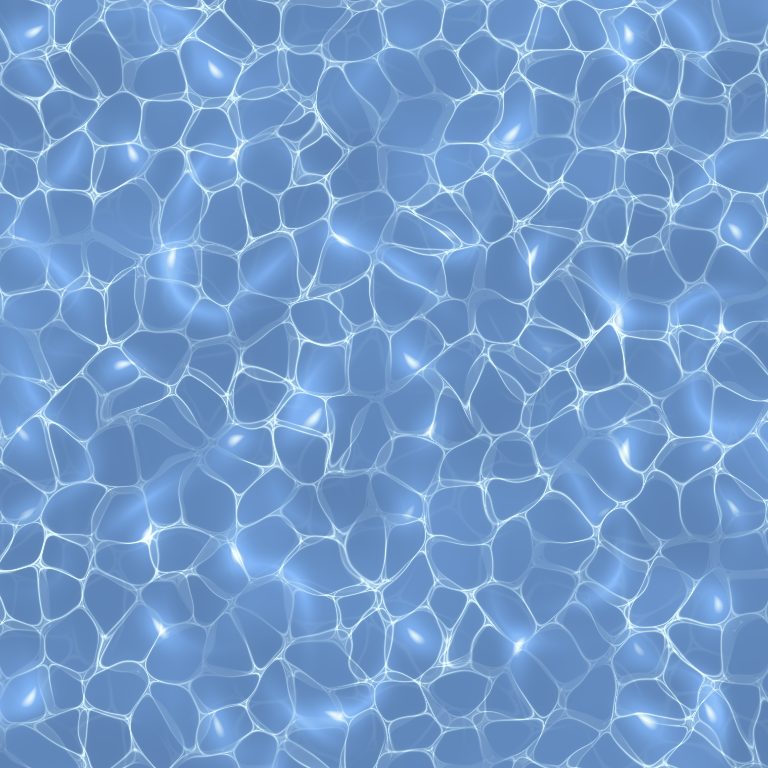
Write a WebGL 1 fragment shader that draws this texture.

```glsl
precision highp float;
uniform vec2 u_resolution;

#define CELLS 16.0        // net cells across the canvas
#define STREAKS 7.0       // soft streaks across the canvas
#define GLINTS 8.0        // glints across the canvas
#define LINE_WIDTH 0.018  // in net cells
#define KNOT_SIZE 0.18    // spread of the net at its junctions
#define BEND 0.20         // waviness of the net
#define SPLIT 0.13        // gap between the two strands
#define NET_LIGHT 0.88

const vec3 DEEP = vec3(0.362, 0.51, 0.705);
const vec3 BRIGHT = vec3(0.50, 0.70, 0.955);
const vec3 PALE = vec3(0.77, 0.91, 0.985);
const vec3 WHITE = vec3(0.95, 1.0, 0.985);

vec2 hash2(vec2 p) {
  vec3 q = fract(p.xyx * vec3(0.1031, 0.1030, 0.0973));
  q += dot(q, q.yzx + 33.33);
  return fract((q.xx + q.yz) * q.zy);
}

vec2 noise2(vec2 p) {
  vec2 i = floor(p), f = fract(p);
  f = f * f * f * (f * (f * 6.0 - 15.0) + 10.0);
  return mix(mix(hash2(i), hash2(i + vec2(1.0, 0.0)), f.x),
             mix(hash2(i + vec2(0.0, 1.0)), hash2(i + 1.0), f.x), f.y);
}

float smoothMin(float a, float b, float k) {
  float h = max(k - abs(a - b), 0.0) / k;
  return min(a, b) - h * h * k * 0.25;
}

vec2 cellPoint(vec2 id) { return 0.08 + 0.84 * hash2(id); }

// x: distance to the cell border, negative inside junctions; yz: cell id
vec3 cellNet(vec2 p) {
  vec2 base = floor(p), f = fract(p), nearId = vec2(0.0), nearest = vec2(0.0);
  float best = 9.0;
  for (int y = -1; y <= 1; y++)
    for (int x = -1; x <= 1; x++) {
      vec2 g = vec2(float(x), float(y));
      vec2 r = g + cellPoint(base + g) - f;
      float d = dot(r, r);
      if (d < best) { best = d; nearest = r; nearId = g; }
    }
  float border = 9.0;
  for (int y = -2; y <= 2; y++)
    for (int x = -2; x <= 2; x++) {
      vec2 g = nearId + vec2(float(x), float(y));
      vec2 r = g + cellPoint(base + g) - f;
      vec2 gap = r - nearest;
      if (dot(gap, gap) > 0.0001)
        border = smoothMin(border, dot(0.5 * (nearest + r), normalize(gap)), KNOT_SIZE);
    }
  return vec3(border, base + nearId);
}

float strand(float d, float width) {
  return exp(-d * d / (width * width)) + 0.05 * exp(-abs(d) / 0.06);
}

// Scattered, bent ellipses of light; x: soft glow, y: sharp core
vec2 scatterLight(vec2 p, float seed, vec2 glowSize, vec2 coreSize, float diagonal) {
  vec2 base = floor(p), light = vec2(0.0);
  for (int y = -1; y <= 1; y++)
    for (int x = -1; x <= 1; x++) {
      vec2 id = base + vec2(float(x), float(y));
      vec2 rnd = hash2(id + seed), pick = hash2(id + seed + 37.0);
      vec2 q = p - id - 0.2 - 0.6 * rnd;
      float slant = (pick.x < 0.5 ? -0.7 : 0.7) + 0.5 * (rnd.x - 0.5);
      float angle = mix(3.14159 * (pick.x - 0.5), slant, diagonal);
      float c = cos(angle), s = sin(angle);
      q = vec2(c * q.x + s * q.y, c * q.y - s * q.x);
      q.x += (rnd.y - 0.5) * 3.0 * q.y * q.y;
      vec2 glow = q / glowSize, core = q / coreSize;
      core.x /= clamp(1.0 - 0.55 * core.y, 0.35, 1.6);
      float power = smoothstep(0.15, 0.7, pick.y);
      light += power * vec2(exp(-dot(glow, glow)), exp(-dot(core, core)));
    }
  return light;
}

void main() {
  vec2 uv = gl_FragCoord.xy / u_resolution.y;
  vec2 p = uv * CELLS + 40.0;
  float width = max(LINE_WIDTH, 0.6 * CELLS / u_resolution.y);

  // Two strands of one net that part and meet, and a faint deeper net
  vec2 bent = p + BEND * (noise2(p) - 0.5) * 2.0;
  vec2 split = SPLIT * (noise2(p * 1.1 + 71.0) - 0.5) * 2.0;
  vec3 first = cellNet(bent + split);
  vec3 second = cellNet(bent - split);
  vec3 deeper = cellNet(bent * 0.8 + split + 19.0);

  // Thin film between the strands, bright sparks in the junctions
  float apart = step(0.5, length(first.yz - second.yz));
  float film = apart * smoothstep(0.0, 2.0 * width, min(abs(first.x), abs(second.x)));
  float knot = smoothstep(0.01, 0.055, -first.x) + smoothstep(0.01, 0.055, -second.x);
  vec2 vary = smoothstep(0.15, 0.85, noise2(p * 0.9 + 13.0));
  float net = strand(first.x, width) * mix(0.15, 1.0, vary.x)
            + strand(second.x, width) * mix(0.12, 0.85, vary.y);
  net = net * NET_LIGHT + 0.13 * film + 0.45 * knot * vary.x;
  net += 0.10 * vary.y * exp(-pow(deeper.x / (1.5 * width), 2.0));

  // Soft light on the floor, streaks and glints
  vec2 drift = uv + 0.015 * (noise2(uv * 11.0 + 5.0) - 0.5);
  float haze = noise2(drift * 9.0 + 23.0).x;
  vec2 streak = scatterLight(drift * STREAKS + 9.0, 3.0, vec2(0.12, 0.42), vec2(0.035, 0.28), 1.0);
  vec2 glint = scatterLight(drift * GLINTS + 17.0, 58.0, vec2(0.16, 0.27), vec2(0.055, 0.14), 0.35);
  float light = 0.04 + 0.36 * haze * haze + 0.62 * streak.x + 0.22 * streak.y + 0.80 * glint.x;
  light += 0.10 * (hash2(first.yz).x - 0.5);

  vec3 color = mix(DEEP, BRIGHT, clamp(light, 0.0, 1.0));
  color = mix(color, PALE, 0.55 * smoothstep(0.85, 1.7, light));
  color = mix(color, PALE, clamp(net, 0.0, 1.0));
  color = mix(color, WHITE, clamp(1.5 * glint.y + 0.9 * (net - 0.7), 0.0, 1.0));
  gl_FragColor = vec4(color, 1.0);
}
```
